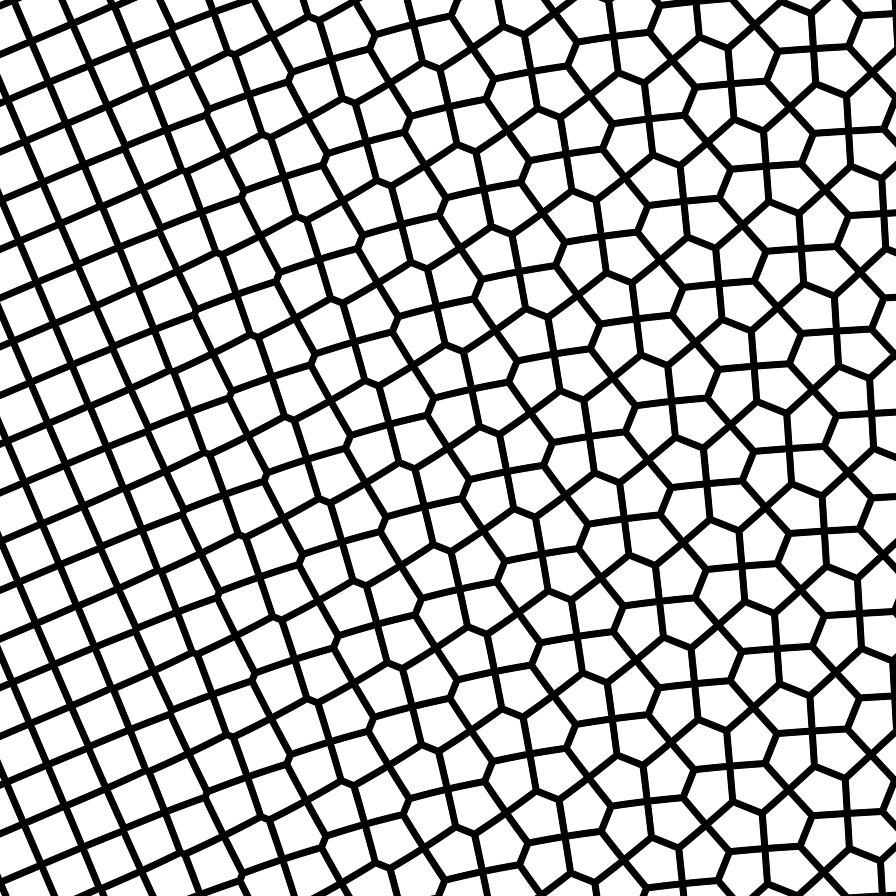
Write a Shadertoy shader that draws this pattern.

```glsl
const float CELLS_PER_HEIGHT = 20.0;
const float TILT = 0.403;
const float MAX_SHIFT = 0.18;
const float HALF_LINE = 0.079;
const vec3 LINE_COLOR = vec3(0.0);
const vec3 TILE_COLOR = vec3(1.0);

// Cell seed: neighbouring rows and columns shift in opposite directions
vec2 seedPoint(vec2 cell, float shift) {
    vec2 parity = 1.0 - 2.0 * mod(cell, 2.0);
    return cell + 0.5 + shift * vec2(-parity.y, parity.x);
}

// Distance to the nearest Voronoi border
float borderDistance(vec2 p, float shift) {
    vec2 home = floor(p);
    vec2 nearest = vec2(0.0);
    float best = 1e3;
    for (int y = -1; y <= 1; y++)
    for (int x = -1; x <= 1; x++) {
        vec2 toSeed = seedPoint(home + vec2(x, y), shift) - p;
        float d = dot(toSeed, toSeed);
        if (d < best) {
            best = d;
            nearest = toSeed;
        }
    }

    float border = 1e3;
    for (int y = -2; y <= 2; y++)
    for (int x = -2; x <= 2; x++) {
        vec2 toSeed = seedPoint(home + vec2(x, y), shift) - p;
        vec2 gap = toSeed - nearest;
        if (dot(gap, gap) > 1e-4)
            border = min(border, dot(0.5 * (toSeed + nearest), normalize(gap)));
    }
    return border;
}

void mainImage(out vec4 fragColor, in vec2 fragCoord) {
    // Tilted lattice centred on the canvas
    vec2 p = (fragCoord - 0.5 * iResolution.xy) / iResolution.y;
    float c = cos(TILT), s = sin(TILT);
    p = CELLS_PER_HEIGHT * vec2(c * p.x + s * p.y, c * p.y - s * p.x);

    // Squares on the left ease into pentagons on the right
    float shift = MAX_SHIFT * smoothstep(0.0, 1.0, fragCoord.x / iResolution.x);

    // Smoothed lines between tiles
    float softness = 0.6 * CELLS_PER_HEIGHT / iResolution.y;
    float tile = smoothstep(HALF_LINE - softness, HALF_LINE + softness,
                            borderDistance(p, shift));
    fragColor = vec4(mix(LINE_COLOR, TILE_COLOR, tile), 1.0);
}
```
